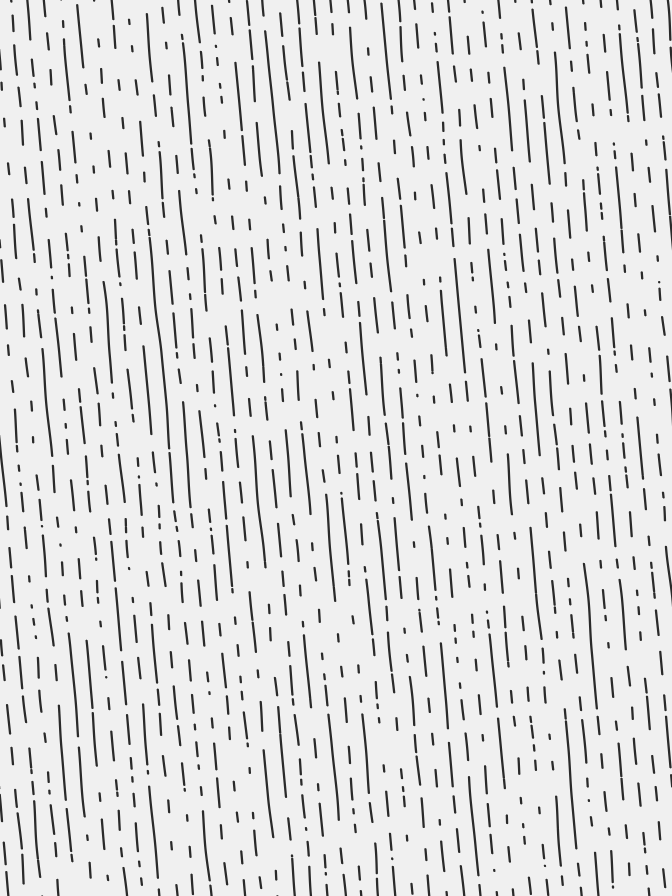
A WebGL 1 fragment shader for this pattern:

```glsl
precision highp float;
// Fine dark dashes of uneven length falling along slightly tilted columns on pale grey.

uniform vec2 u_resolution;

// Lengths are in canvas heights; dash lengths are in pitches.
const vec3 PAPER = vec3(0.942);
const vec3 INK = vec3(0.165);
const float COLUMN_SPACING = 0.0188;
const float DASH_PITCH = 0.0430;
const float STROKE_RADIUS = 0.00128;
const float TILT = 0.092;
const float WOBBLE = 0.0026;
const float WOBBLE_SCALE = 0.055;
const float DASH_JITTER = 0.40;
const float DASH_MIN = 0.10;
const float DASH_RANGE = 0.68;
const float DASH_EXTRA = 0.85;
const float SPECK_CHANCE = 0.28;
const float SPECK_LENGTH = 0.14;

float hash(vec2 p) {
  vec3 q = fract(p.xyx * vec3(0.1031, 0.1030, 0.0973));
  q += dot(q, q.yzx + 33.33);
  return fract((q.x + q.y) * q.z);
}

// Smooth noise along one column.
float columnNoise(float column, float t) {
  float cell = floor(t);
  float f = fract(t);
  f = f * f * (3.0 - 2.0 * f);
  return mix(hash(vec2(column, cell)), hash(vec2(column, cell + 1.0)), f);
}

// Distance to a round-ended vertical stroke centred on the origin.
float strokeDistance(vec2 p, float halfLength) {
  return length(vec2(p.x, max(abs(p.y) - halfLength, 0.0))) - STROKE_RADIUS;
}

void main() {
  vec2 p = gl_FragCoord.xy / u_resolution.y;
  float pixel = 1.0 / u_resolution.y;

  // Tilted columns, each with its own gentle bend.
  float across = (p.x + TILT * p.y) / COLUMN_SPACING;
  float column = floor(across) + 11.0;
  float bend = columnNoise(column + 71.0, p.y / WOBBLE_SCALE + 5.0) - 0.5;
  float x = (fract(across) - 0.5) * COLUMN_SPACING - bend * WOBBLE;

  // Dashes follow one another down the column, with specks between some.
  float along = p.y / DASH_PITCH + 7.0 + hash(vec2(column, 311.0));
  float nearest = 1.0;
  for (int i = -1; i <= 1; i++) {
    float cell = floor(along) + float(i);
    vec2 id = vec2(column, cell);

    float size = hash(id + 137.0);
    float dashLength = DASH_MIN + DASH_RANGE * size + DASH_EXTRA * pow(size, 8.0);
    float center = cell + 0.5 + DASH_JITTER * (hash(id + 41.0) - 0.5);
    vec2 toDash = vec2(x, (along - center) * DASH_PITCH);
    nearest = min(nearest, strokeDistance(toDash, 0.5 * dashLength * DASH_PITCH));

    if (hash(id + 223.0) < SPECK_CHANCE) {
      float speckLength = SPECK_LENGTH * hash(id + 177.0);
      float speckCenter = cell + DASH_JITTER * (hash(id + 89.0) - 0.5);
      vec2 toSpeck = vec2(x, (along - speckCenter) * DASH_PITCH);
      nearest = min(nearest, strokeDistance(toSpeck, 0.5 * speckLength * DASH_PITCH));
    }
  }

  // Antialiased ink.
  float coverage = clamp(0.5 - nearest / pixel, 0.0, 1.0);
  gl_FragColor = vec4(mix(PAPER, INK, coverage), 1.0);
}
```
